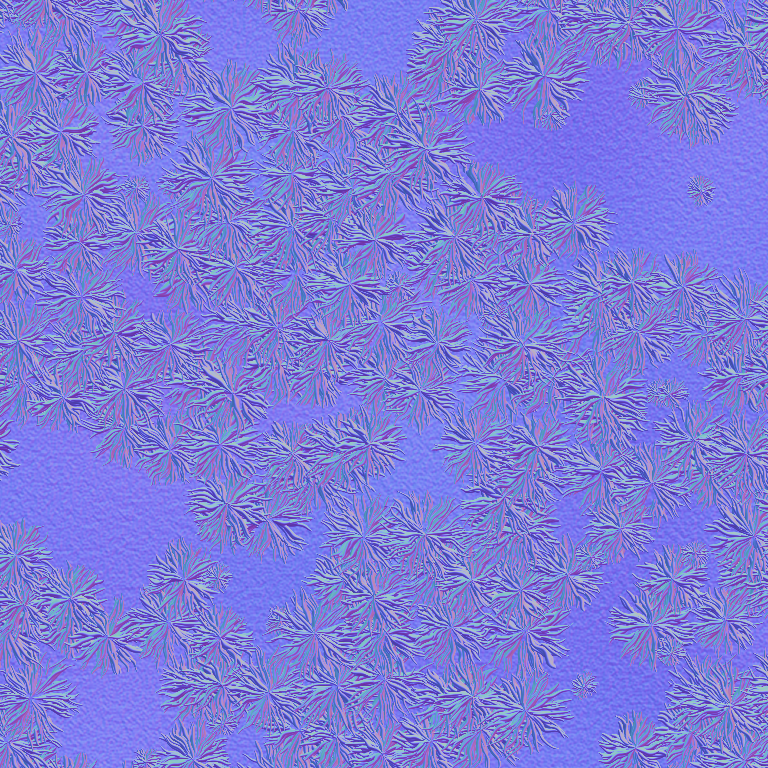
This texture map is drawn by a Shadertoy shader. Its source:

```glsl
// Tangent-space normal map of clustered, spiky grass tufts on finely grained ground.

const float CELLS = 15.0;            // tuft cells across the canvas
const float TUFT_MIN = 0.046;        // tuft radius range
const float TUFT_MAX = 0.064;
const float SPROUT_RADIUS = 0.020;   // radius of the rare small tufts
const float SPROUT_SHARE = 0.06;
const float CLUSTER_FREQ = 4.6;      // scale of the bare and overgrown areas
const float CLUSTER_BIAS = 0.145;    // higher means more tufts
const float CLUSTER_SCATTER = 0.28;

const int BLADES = 110;              // blades per tuft
const float BLADE_HALF_WIDTH = 0.0020;
const float BLADE_STEEPNESS = 2.8;
const float BLADE_BEND = 0.55;
const float BLADE_WOBBLE = 0.03;     // sideways wave, in tuft radii
const float GOLDEN_ANGLE = 2.39996;
const float TANGLE_FREQ = 42.0;      // warp that makes the blades intertwine
const float TANGLE_STRENGTH = 0.007;

const float GRAIN_FREQ = 235.0;
const float GRAIN_STRENGTH = 0.18;
const float DRIFT_FREQ = 3.0;        // broad undulation of the ground
const float DRIFT_STRENGTH = 0.34;
const vec2 GROUND_TILT = vec2(-0.06, -0.05);
const vec3 CHANNEL_GAIN = vec3(0.25, 0.33, 0.46);
const vec3 TOP_LIGHT = vec3(0.12, 0.0, 0.06);   // added on slopes facing up

// Integer hash: three random values in 0..1 per lattice point
vec3 hash3(vec3 p) {
    uvec3 v = uvec3(ivec3(p) + 1000);
    v = v * 1664525u + 1013904223u;
    v.x += v.y * v.z; v.y += v.z * v.x; v.z += v.x * v.y;
    v ^= v >> 16u;
    v.x += v.y * v.z; v.y += v.z * v.x; v.z += v.x * v.y;
    return vec3(v >> 8u) / 16777216.0;
}

float cornerRamp(vec2 corner, vec2 offset) {
    return dot(hash3(vec3(corner, 77.0)).xy * 2.0 - 1.0, offset);
}

float gradientNoise(vec2 p) {
    vec2 i = floor(p), f = p - i;
    vec2 s = f * f * f * (f * (f * 6.0 - 15.0) + 10.0);
    vec2 e = vec2(1.0, 0.0);
    return mix(mix(cornerRamp(i, f), cornerRamp(i + e, f - e), s.x),
               mix(cornerRamp(i + e.yx, f - e.yx), cornerRamp(i + 1.0, f - 1.0), s.x), s.y);
}

vec2 noisePair(vec2 p) {
    return vec2(gradientNoise(p + 31.0), gradientNoise(p + 157.0));
}

// Surface lean caused by the noise relief
vec2 noiseLean(vec2 p) {
    const float STEP = 0.35;
    float here = gradientNoise(p);
    return vec2(here - gradientNoise(p + vec2(STEP, 0.0)),
                here - gradientNoise(p + vec2(0.0, STEP))) / STEP;
}

// Paint one tuft of short, curved, blunt ridges over the lean so far
vec2 paintTuft(vec2 lean, vec2 p, vec2 cell, float radius, float halfWidth, float pixel) {
    for (int i = 0; i < BLADES; i++) {
        vec3 rnd = hash3(vec3(cell, float(i)));
        float angle = float(i) * GOLDEN_ANGLE + rnd.x * 0.6;
        vec2 along = vec2(cos(angle), sin(angle));
        vec2 across = vec2(-along.y, along.x);

        float reach = mix(0.4, 1.0, sqrt(rnd.y));
        float start = 0.72 * fract(rnd.x * 7.0) * reach;
        float x = dot(p, along) / radius;
        float t = (x - start) / (reach - start);
        if (t < 0.0 || t > 1.0) continue;

        float bend = (rnd.z * 2.0 - 1.0) * BLADE_BEND;
        float wave = BLADE_WOBBLE * sin(x * 11.0 + rnd.y * 40.0) * x;
        float y = dot(p, across) - (bend * x * x + wave) * radius;
        float t4 = t * t * t * t;
        float width = halfWidth * smoothstep(-0.1, 0.25, t) * sqrt(1.0 - t4) + 0.0001;
        float cover = clamp((width - abs(y)) / pixel + 0.5, 0.0, 1.0)
                    * min(1.0, 2.0 * width / pixel);
        vec2 ridge = normalize(across - along * 2.0 * bend * x)
                   * clamp(y / width, -1.0, 1.0) * BLADE_STEEPNESS;
        lean = mix(lean, ridge, cover);
    }
    return lean;
}

void mainImage(out vec4 fragColor, in vec2 fragCoord) {
    float pixel = 1.0 / min(iResolution.x, iResolution.y);
    vec2 uv = fragCoord * pixel;

    // Ground: broad drift plus paper-like grain
    vec2 grain = GRAIN_STRENGTH * (noiseLean(uv * GRAIN_FREQ)
               + 0.5 * noiseLean(uv.yx * GRAIN_FREQ * 0.47 + 9.0).yx);
    vec2 drift = noisePair(uv * DRIFT_FREQ) * DRIFT_STRENGTH;
    vec2 lean = GROUND_TILT + drift + grain;

    // Tufts from the neighbouring cells, gathered into clusters
    vec2 tangle = noisePair(uv * TANGLE_FREQ) * TANGLE_STRENGTH;
    vec2 home = floor(uv * CELLS);
    for (int j = -1; j <= 1; j++)
    for (int i = -1; i <= 1; i++) {
        vec2 cell = home + vec2(i, j);
        vec3 place = hash3(vec3(cell, 201.0));
        vec3 kind = hash3(vec3(cell, 202.0));
        vec2 center = (cell + 0.1 + 0.8 * place.xy) / CELLS;
        float growth = gradientNoise(center * CLUSTER_FREQ + 12.0)
                     + (place.z - 0.5) * CLUSTER_SCATTER + CLUSTER_BIAS;
        bool sprout = kind.x < SPROUT_SHARE;
        float radius = sprout ? SPROUT_RADIUS : mix(TUFT_MIN, TUFT_MAX, kind.y);
        vec2 p = uv - center + tangle;
        if ((growth < 0.0 && !sprout) || length(p) > radius * 1.15) continue;
        float halfWidth = BLADE_HALF_WIDTH * (sprout ? 0.5 : mix(0.85, 1.15, kind.z));
        lean = paintTuft(lean, p, cell, radius, halfWidth, pixel);
    }

    // Encode the unit normal as colour
    vec3 normal = normalize(vec3(lean + grain * 0.3, 1.0));
    vec3 color = 0.5 + CHANNEL_GAIN * normal + TOP_LIGHT * normal.y;
    fragColor = vec4(color, 1.0);
}
```
